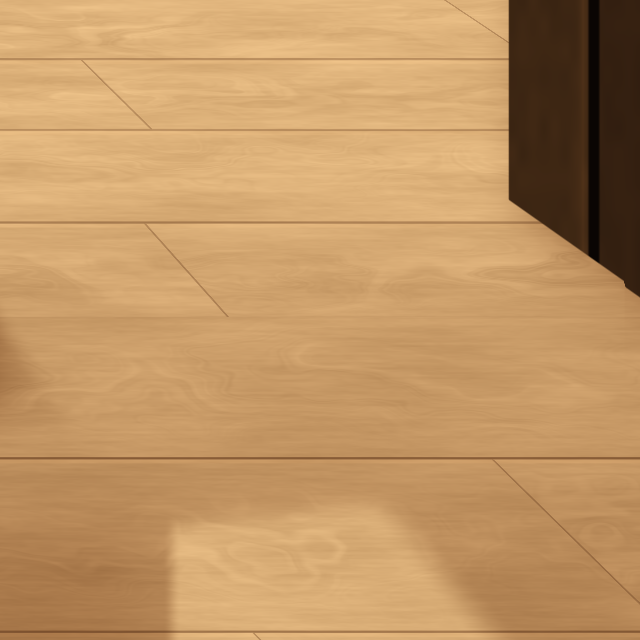
Write a Shadertoy shader that draws this texture.

```glsl
const vec3 SUNLIT = vec3(0.885, 0.715, 0.495);
const vec3 SHADED = vec3(0.655, 0.465, 0.285);
const vec3 DOOR_FRONT = vec3(0.24, 0.15, 0.075);
const vec3 DOOR_SIDE = vec3(0.205, 0.125, 0.065);
const vec3 DOOR_GAP = vec3(0.04, 0.02, 0.01);
const float SEAM_WIDTH = 0.0008;
const float RING_COUNT = 15.0;
const float RING_CONTRAST = 0.085;
const float FIBRE_CONTRAST = 0.07;
const int ROWS = 7;
// Row borders from far to near, and how dark each lower border is.
const float BORDER[8] = float[8](1.01, 0.9076, 0.7969, 0.6523, 0.504, 0.2839, 0.013, -0.25);
const float SEAM_DARK[7] = float[7](0.22, 0.20, 0.26, 0.03, 0.38, 0.32, 0.0);
// Butt joint of each row: x at the row's upper border, slant.
const vec2 JOINT[7] = vec2[7](vec2(0.68, 1.5), vec2(0.126, 1.01), vec2(-2.0, 1.0),
    vec2(0.225, 0.89), vec2(-2.0, 1.0), vec2(0.768, 1.02), vec2(0.394, 1.0));

float hash(vec2 p) {
    p = fract(p * vec2(0.1031, 0.1137));
    p += dot(p, p.yx + 33.33);
    return fract((p.x + p.y) * p.x * 17.0);
}

float noise(vec2 p) {
    vec2 i = floor(p), f = fract(p);
    f = f * f * (3.0 - 2.0 * f);
    return mix(mix(hash(i), hash(i + vec2(1, 0)), f.x),
               mix(hash(i + vec2(0, 1)), hash(i + vec2(1, 1)), f.x), f.y);
}

float fbm(vec2 p) {
    float sum = 0.0, amp = 0.5;
    for (int i = 0; i < 4; i++) {
        sum += amp * noise(p);
        p = p * 2.03 + 17.3;
        amp *= 0.5;
    }
    return sum;
}

float lineMask(float d, float width, float px) {
    return 1.0 - smoothstep(width, width + 1.2 * px, abs(d));
}

// Arched growth rings in the heart of the plank, straight fibres overall.
float woodGrain(vec2 p, float v, float height, float seed) {
    float x = p.x + 0.7 * p.y + seed * 3.7;
    float bend = v - 0.5 + 0.35 * (noise(vec2(x * 3.0, seed)) - 0.5);
    float field = 1.9 * fbm(vec2(x * 2.6, v * 1.7 + seed * 9.0)) + 2.2 * bend * bend
                + 0.05 * noise(vec2(x * 30.0, v * 14.0));
    float rings = noise(vec2(field * RING_COUNT, seed)) - 0.5;
    rings += 0.6 * (noise(vec2(field * RING_COUNT * 3.1, seed + 5.0)) - 0.5);
    float heart = exp(-bend * bend * 9.0) * (0.45 + 0.75 * noise(vec2(x * 4.0, seed + v * 2.0)));
    float fibre = noise(vec2(x * 14.0, v * height * 260.0 + seed * 31.0)) - 0.5;
    fibre += 0.5 * (noise(vec2(x * 70.0, v * height * 480.0)) - 0.5);
    float cloud = fbm(vec2(x * 4.0, v * 5.0 + seed * 13.0)) - 0.47;
    return RING_CONTRAST * rings * heart + FIBRE_CONTRAST * fibre * 0.6 + 0.13 * cloud;
}

float cabinetFoot(float x) {
    return 0.686 - 0.705 * (x - 0.797) - 0.008 * smoothstep(0.974, 0.978, x);
}

float floorLight(vec2 p) {
    float light = mix(0.24, 0.60, smoothstep(0.0, 0.5, p.y));
    light += 0.36 * smoothstep(0.45, 0.78, p.y);
    // Shade at the left: low corner and a slanted soft edge above it
    light -= 0.20 * (1.0 - smoothstep(0.14, 0.32, p.x)) * (1.0 - smoothstep(0.1, 0.32, p.y));
    float slant = 0.512 - 1.5 * p.x - p.y;
    light -= 0.50 * smoothstep(-0.03, 0.05, slant) * exp(-p.x * 15.0)
           * smoothstep(0.27, 0.42, p.y);
    // Contact shade of the cabinet
    float below = max(cabinetFoot(p.x) - p.y, 0.0);
    light -= 0.50 * exp(-below * 17.0) * smoothstep(0.74, 0.87, p.x);
    // Patch of sun
    float right = 0.592 + (0.212 - p.y) * 0.83 - p.x;
    float top = 0.18 + 0.1 * (p.x - 0.267) - p.y;
    float patchMask = smoothstep(0.255, 0.283, p.x) * smoothstep(-0.05, 0.035, right)
                    * smoothstep(-0.025, 0.03, top);
    return mix(light, 0.90, patchMask);
}

vec3 floorColour(vec2 p, float px) {
    int row = 0;
    for (int i = 1; i < ROWS; i++) if (p.y < BORDER[i]) row = i;
    float hi = BORDER[row], lo = BORDER[row + 1];
    float v = (p.y - lo) / (hi - lo);
    float side = p.x - JOINT[row].x - JOINT[row].y * (hi - p.y);
    float seed = float(row) * 1.73 + 0.61 * step(0.0, side) + 2.0;

    vec3 colour = mix(SHADED, SUNLIT, floorLight(p));
    float grain = woodGrain(p, v, hi - lo, seed);
    colour *= 1.0 + grain * vec3(0.9, 1.15, 1.5);

    // Plank seams, with a pale bevel under each one
    float seam = 0.22 * lineMask(side, SEAM_WIDTH, px);
    for (int i = 0; i < ROWS; i++) {
        float d = p.y - BORDER[i + 1];
        seam = max(seam, SEAM_DARK[i] * lineMask(d, SEAM_WIDTH, px));
        colour *= 1.0 + 0.12 * SEAM_DARK[i] * lineMask(d + 0.005, 0.002, px);
    }
    return colour * (1.0 - seam * vec3(0.8, 1.0, 1.15));
}

vec3 cabinetColour(vec2 p, float px) {
    vec3 colour = mix(DOOR_FRONT, DOOR_SIDE, smoothstep(0.92, 0.94, p.x));
    colour *= 0.94 + 0.12 * noise(p * vec2(60.0, 25.0));
    colour *= 1.0 + 0.25 * exp(-abs(p.x - 0.911) * 160.0);
    float gap = smoothstep(0.917, 0.922, p.x) * (1.0 - smoothstep(0.934, 0.939, p.x));
    return mix(colour, DOOR_GAP, gap);
}

void mainImage(out vec4 fragColor, in vec2 fragCoord) {
    vec2 p = fragCoord / iResolution.xy;
    float px = 1.0 / iResolution.y;
    vec3 colour = floorColour(p, px);
    float cabinet = smoothstep(-px, px, p.x - 0.795)
                  * smoothstep(-px, 1.5 * px, p.y - cabinetFoot(p.x));
    colour = mix(colour, cabinetColour(p, px), cabinet);
    fragColor = vec4(clamp(colour, 0.0, 1.0), 1.0);
}
```
